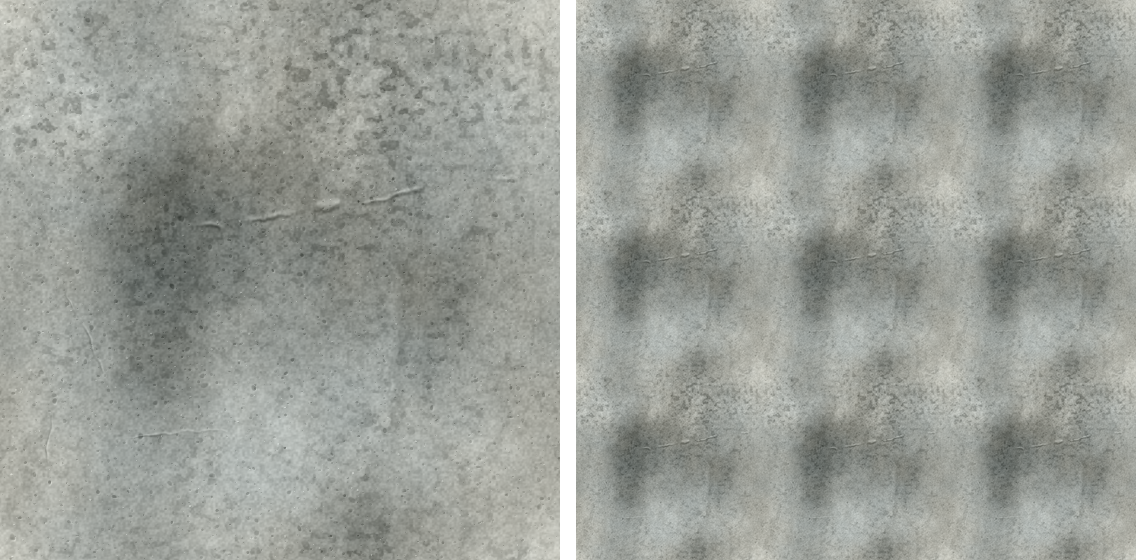
Left, the tile; right, the same tile 3 across and 3 down.
A Shadertoy shader for this texture:

```glsl
// Weathered grey concrete: soft dark stains, gritty speckle, small pits and fine cracks, tileable.

const float PI = 3.14159;

// Integer hash of a lattice cell, three values in 0..1
vec3 hash3(vec2 cell, float seed) {
    uvec3 v = uvec3(vec3(cell, seed));
    v = v * 1664525u + 1013904223u;
    v.x += v.y * v.z; v.y += v.z * v.x; v.z += v.x * v.y;
    v ^= v >> 16u;
    v.x += v.y * v.z; v.y += v.z * v.x; v.z += v.x * v.y;
    return vec3(v >> 8u) / float(1u << 24u);
}

vec2 wrapCell(vec2 cell, vec2 period) {
    return floor(mod(cell + 0.5, period));
}

// Value noise that repeats once per canvas
float noise(vec2 p, vec2 period, float seed) {
    vec2 cell = floor(p * period);
    vec2 f = fract(p * period);
    f = f * f * (3.0 - 2.0 * f);
    float a = hash3(wrapCell(cell, period), seed).x;
    float b = hash3(wrapCell(cell + vec2(1, 0), period), seed).x;
    float c = hash3(wrapCell(cell + vec2(0, 1), period), seed).x;
    float d = hash3(wrapCell(cell + vec2(1, 1), period), seed).x;
    return mix(mix(a, b, f.x), mix(c, d, f.x), f.y);
}

float fbm(vec2 p, vec2 period, int octaves, float seed) {
    float sum = 0.0, total = 0.0, amp = 1.0;
    for (int i = 0; i < octaves; i++) {
        sum += amp * noise(p, period, seed + float(i));
        total += amp;
        amp *= 0.55;
        period *= 2.0;
    }
    return sum / total;
}

// Soft elliptical blot on the wrapped canvas
float stain(vec2 p, vec2 centre, vec2 size) {
    vec2 d = sin(PI * (p - centre)) / (PI * size);
    return exp(-dot(d, d));
}

// Scattered round hollows: negative inside, a faint lit rim at lower right
float pits(vec2 p, float count, float maxRadius, float density, float seed) {
    vec2 cell = floor(p * count);
    vec2 f = fract(p * count);
    float shade = 0.0;
    for (int y = -1; y <= 1; y++) {
        for (int x = -1; x <= 1; x++) {
            vec2 offset = vec2(x, y);
            vec2 id = wrapCell(cell + offset, vec2(count));
            vec3 place = hash3(id, seed);
            vec3 kind = hash3(id, seed + 1.0);
            float radius = maxRadius * mix(0.3, 1.0, place.z * place.z);
            vec2 d = f - offset - 0.15 - 0.7 * place.xy;
            d.y *= mix(0.8, 1.5, kind.y);
            float hollow = 1.0 - smoothstep(0.45 * radius, radius, length(d));
            vec2 shift = vec2(0.35, -0.4) * radius;
            float rim = 1.0 - smoothstep(0.5 * radius, radius, length(d - shift));
            float lit = 0.45 * max(rim - hollow, 0.0);
            shade += step(kind.x, density) * mix(0.4, 1.0, kind.z) * (lit - hollow);
        }
    }
    return shade;
}

// Broken ridge line, lit above and shaded below
float crack(vec2 p, vec2 middle, vec2 halfSpan, float width, float seed) {
    vec2 q = fract(p - middle + 0.5) - 0.5;
    vec2 dir = normalize(halfSpan);
    float along = abs(dot(q, dir)) / length(halfSpan);
    float side = (dir.x * q.y - dir.y * q.x) / width;
    float broken = smoothstep(0.3, 0.7, noise(p, vec2(26.0), seed));
    return 2.3 * side * exp(-side * side) * broken * (1.0 - smoothstep(0.7, 1.0, along));
}

void mainImage(out vec4 fragColor, in vec2 fragCoord) {
    vec2 uv = fragCoord / iResolution.xy;

    // Ragged coordinates for stains and cracks
    vec2 ragged = vec2(fbm(uv, vec2(6.0), 5, 10.0), fbm(uv, vec2(6.0), 5, 20.0)) - 0.5;
    vec2 p = uv + 0.17 * ragged;
    vec2 crooked = uv + 0.07 * ragged;

    // Broad damp stains
    float damp = 0.10 * stain(p, vec2(0.31, 0.45), vec2(0.11, 0.60));
    damp += 0.14 * stain(p, vec2(0.37, 0.68), vec2(0.09, 0.07));
    damp += 0.11 * stain(p, vec2(0.31, 0.46), vec2(0.12, 0.13));
    damp += 0.10 * stain(p, vec2(0.29, 0.30), vec2(0.06, 0.08));
    damp += 0.14 * stain(p, vec2(0.79, 0.41), vec2(0.15, 0.11));
    damp += 0.10 * stain(p, vec2(0.68, 0.05), vec2(0.10, 0.06));
    damp += 0.10 * stain(p, vec2(0.52, 0.58), vec2(0.25, 0.14));
    damp += 0.06 * stain(p, vec2(0.60, 0.57), vec2(0.80, 0.13));
    float worn = stain(p, vec2(0.62, 0.85), vec2(0.21, 0.19));
    float scoured = stain(p, vec2(0.06, 0.83), vec2(0.12, 0.16));
    float tone = 0.705 - damp - 0.10 * worn;
    tone += 0.20 * (fbm(uv, vec2(5.0), 6, 30.0) - 0.5);
    tone += 0.05 * (noise(p, vec2(34.0, 5.0), 40.0) - 0.5);

    // Gritty dark speckle, heavier on worn areas
    float rough = 0.3 + worn + 0.8 * scoured;
    float grit = fbm(uv, vec2(64.0, 70.0), 3, 50.0);
    float patches = smoothstep(0.4, 0.65, fbm(uv, vec2(11.0), 3, 55.0));
    tone -= 0.10 * smoothstep(0.54, 0.72, grit) * (rough + 0.4 * patches);
    tone += 0.06 * (1.0 - smoothstep(0.26, 0.42, grit)) * rough;

    // Fine grain with light from the upper left
    vec2 grainPeriod = vec2(150.0, 160.0);
    vec2 lightStep = vec2(-0.002, 0.002);
    float relief = fbm(uv, grainPeriod, 2, 60.0) - fbm(uv + lightStep, grainPeriod, 2, 60.0);
    tone += 0.06 * relief + 0.09 * (noise(uv, vec2(230.0), 65.0) - 0.5);

    // Pits and pale grains
    vec2 chipped = uv + 0.006 * (vec2(noise(uv, vec2(80.0), 70.0), noise(uv, vec2(80.0), 71.0)) - 0.5);
    tone += 0.12 * pits(chipped, 15.0, 0.15, 0.35, 80.0);
    tone += 0.14 * pits(chipped, 38.0, 0.24, 0.35, 83.0);
    tone += 0.11 * pits(uv, 84.0, 0.34, 0.30, 86.0);
    tone -= 0.13 * pits(uv, 60.0, 0.17, 0.16, 89.0);

    // Cracks
    tone += 0.13 * crack(crooked, vec2(0.60, 0.63), vec2(0.36, 0.065), 0.0045, 92.0);
    tone += 0.08 * crack(crooked, vec2(0.14, 0.44), vec2(0.08, -0.19), 0.0022, 93.0);
    tone += 0.07 * crack(crooked, vec2(0.08, 0.29), vec2(0.01, -0.13), 0.0020, 94.0);
    tone += 0.09 * crack(crooked, vec2(0.32, 0.21), vec2(0.12, 0.01), 0.0025, 95.0);

    // Greenish grey with cool and warm drifts
    float cool = 2.0 * fbm(uv, vec2(4.0), 4, 97.0) - 1.0;
    vec3 colour = tone + vec3(-0.004, 0.010, -0.014) + cool * vec3(-0.018, 0.002, 0.022);
    fragColor = vec4(clamp(colour, 0.0, 1.0), 1.0);
}
```
